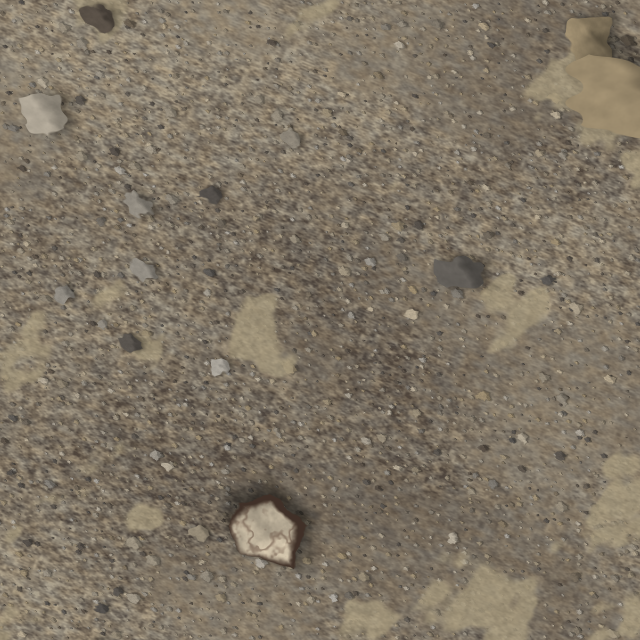
This texture is drawn by a three.js fragment shader. Its source:

```glsl
// Dry, dusty ground with streaked grit, scattered pebbles, pale crusts and a few rocks.
#define GRIT_TILT 0.38
#define GRIT_CONTRAST 1.75
#define GRIT_SCALE 75.0
#define DUST_SMOOTHING 0.5
#define SHADOW_DEPTH 0.36
#define EDGE 0.0016
#define SOIL_DARK vec3(0.35, 0.313, 0.275)
#define SOIL_LIGHT vec3(0.63, 0.585, 0.505)
#define CRUST vec3(0.645, 0.595, 0.485)
#define TAN_STONE vec3(0.61, 0.545, 0.43)
#define CREAM_STONE vec3(0.76, 0.71, 0.62)
#define UMBER vec3(0.25, 0.19, 0.155)

varying vec2 vUv;

const float TAU = 6.2832;
const vec2 SHADOW_DIR = vec2(0.75, 0.66);

float hash(vec2 p) {
  return fract(sin(dot(p, vec2(127.1, 311.7))) * 43758.5453);
}

vec2 turn(vec2 p, float a) {
  float c = cos(a), s = sin(a);
  return vec2(c * p.x - s * p.y, s * p.x + c * p.y);
}

float noise(vec2 p) {
  vec2 i = floor(p), f = fract(p);
  f = f * f * (3.0 - 2.0 * f);
  float low = mix(hash(i), hash(i + vec2(1.0, 0.0)), f.x);
  float high = mix(hash(i + vec2(0.0, 1.0)), hash(i + vec2(1.0, 1.0)), f.x);
  return mix(low, high, f.y);
}

float fbm(vec2 p) {
  float sum = 0.0, amp = 0.533;
  for (int i = 0; i < 4; i++) {
    sum += amp * noise(p);
    p = turn(p, 0.6) * 2.03 + 11.3;
    amp *= 0.5;
  }
  return sum;
}

// Distance to an uneven polygon with six sides.
float facetDist(vec2 p, float size, float seed) {
  float d = length(p) - 1.25 * size;
  for (int i = 0; i < 6; i++) {
    float k = float(i);
    float a = (k + 0.7 * hash(vec2(seed, k))) * TAU / 6.0;
    float reach = size * mix(0.65, 1.1, hash(vec2(k, seed + 3.7)));
    d = max(d, dot(p, vec2(cos(a), sin(a))) - reach);
  }
  return d;
}

// Lays one stone on the ground, with a soft shadow and a darker far face.
vec3 layStone(vec3 ground, vec2 p, float size, float seed, vec3 tint) {
  vec2 n = p / size * 2.5 + seed * 17.0;
  vec2 q = p + size * 0.4 * (vec2(noise(n), noise(n + 31.0)) - 0.5);
  float body = facetDist(q, size, seed);
  float shadow = facetDist(q - 0.25 * size * SHADOW_DIR, size, seed);
  ground *= 1.0 - SHADOW_DEPTH * (1.0 - smoothstep(-0.3 * size, 0.4 * size, shadow));
  float face = dot(q, SHADOW_DIR) / size + 0.3 * (noise(n * 0.7) - 0.5);
  tint *= 1.0 - 0.22 * smoothstep(0.15, 0.55, face) + 0.18 * (fbm(n * 1.3) - 0.5);
  return mix(ground, tint, 1.0 - smoothstep(-EDGE, EDGE, body));
}

// Scatters stones over a jittered grid.
vec3 scatter(vec3 ground, vec2 p, float freq, float density, float seed) {
  vec2 home = floor(p * freq);
  for (int y = -1; y <= 1; y++) {
    for (int x = -1; x <= 1; x++) {
      vec2 cell = home + vec2(float(x), float(y));
      float id = hash(cell + seed);
      if (id > density) continue;
      vec2 jitter = vec2(hash(cell + seed + 5.1), hash(cell + seed + 9.4));
      vec2 off = (p * freq - cell - mix(vec2(0.2), vec2(0.8), jitter)) / freq;
      float pick = hash(cell + seed + 2.6);
      float size = mix(0.13, 0.36, pick * pick) / freq;
      if (length(off) > 2.2 * size) continue;
      float tone = hash(cell + seed + 7.8);
      vec3 tint = mix(mix(SOIL_DARK, TAN_STONE, smoothstep(0.0, 0.45, tone)),
                      CREAM_STONE, 0.7 * smoothstep(0.6, 1.0, tone));
      tint = mix(tint, vec3(tint.g), 0.7 * jitter.x);
      off = turn(off, GRIT_TILT) * vec2(0.85, 1.2);
      ground = layStone(ground, off, size, id * 40.0, tint);
    }
  }
  return ground;
}

// The large pale rock: brown rim, cream top and dark creases.
vec3 layRock(vec3 ground, vec2 p) {
  vec2 q = turn(p, 0.72) * vec2(0.72, 1.15);
  q += 0.024 * (vec2(fbm(p * 28.0), fbm(p * 28.0 + 19.0)) - 0.5);
  float d = facetDist(q, 0.058, 4.0);
  float halo = facetDist(q - vec2(-0.004, 0.012), 0.058, 4.0);
  ground *= 1.0 - 0.5 * (1.0 - smoothstep(-0.01, 0.025, halo));
  float crease = 1.0 - smoothstep(0.0, 0.07, abs(fbm(p * 24.0 + 3.0) - 0.5));
  vec3 top = CREAM_STONE * (0.72 + 0.5 * fbm(p * 45.0));
  top = mix(top, UMBER * 1.5, 0.5 * crease);
  vec3 rock = mix(top, UMBER, smoothstep(-0.014, -0.003, d + 0.12 * q.y));
  return mix(ground, rock, 1.0 - smoothstep(-EDGE, EDGE, d));
}

void main() {
  vec2 p = vUv;

  // Soil: broad tone, then streaked grit softened by drifts of dust.
  float dust = smoothstep(0.45, 0.68, fbm(turn(p, GRIT_TILT) * vec2(3.0, 5.5) + 4.0));
  vec2 g = turn(p, GRIT_TILT) * vec2(1.0, 1.7) * GRIT_SCALE;
  float grit = 0.3 * noise(g) + 0.42 * noise(g * 1.9 + 7.0) + 0.28 * noise(g * 3.4 + 3.0) - 0.5;
  float tone = 0.52 + 0.75 * (fbm(p * 3.5 + 7.0) - 0.5) + 0.12 * (p.y - p.x);
  tone += grit * GRIT_CONTRAST * (1.0 - DUST_SMOOTHING * dust);
  vec3 col = mix(SOIL_DARK, SOIL_LIGHT, clamp(tone, -0.15, 1.15));
  col *= 1.0 + 0.05 * (noise(g * 0.8 + 40.0) - 0.5) * vec3(1.0, 0.0, -1.5);

  // Small pebbles, pale crusts, then larger stones.
  col = scatter(col, p, 78.0, 0.42, 1.0);
  col = scatter(col, p, 36.0, 0.22, 23.0);
  float crust = smoothstep(0.655, 0.72, fbm(turn(p, 0.9) * vec2(9.0, 6.5) + 2.0));
  col = mix(col, CRUST * (1.0 + 0.2 * grit), 0.8 * crust);
  col = scatter(col, p, 8.0, 0.2, 57.0);

  // Flat slabs in the corner and the one big rock.
  col = layStone(col, p - vec2(0.92, 0.935), 0.038, 6.0, TAN_STONE);
  col = layStone(col, (p - vec2(0.965, 0.865)) * vec2(0.85, 1.2), 0.078, 9.0, TAN_STONE);
  col = layRock(col, p - vec2(0.415, 0.17));

  gl_FragColor = vec4(col, 1.0);
}
```
